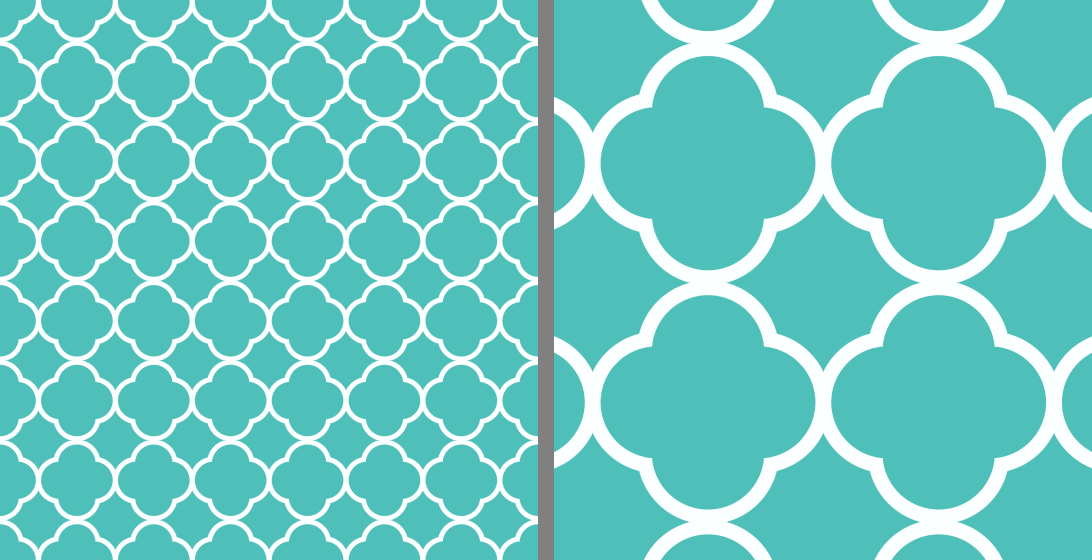
Left, the full canvas; right, a detail of the centre.
This pattern is drawn by a WebGL 2 fragment shader. Its source:

```glsl
#version 300 es
precision highp float;
// Quatrefoil lattice: white outlines on flat teal, seven repeats each way.

#define REPEATS vec2(6.997, 7.023)   // cells across and down the canvas
#define CELL_HEIGHT 1.0395           // cell height over cell width
#define LOBE_OFFSET 0.2224           // lobe centre from cell centre, in cell widths
#define LOBE_RADIUS 0.2433           // inner radius of a lobe
#define LINE_WIDTH 0.0646            // outline thickness
#define TEAL vec3(0.31, 0.75, 0.73)
#define WHITE vec3(0.99, 1.0, 1.0)

uniform vec2 u_resolution;
out vec4 outColor;

// Distance to the union of four circles, folded into one octant.
float quatrefoil(vec2 p) {
    p = abs(p);
    if (p.y > p.x) p = p.yx;
    return length(p - vec2(LOBE_OFFSET, 0.0)) - LOBE_RADIUS;
}

void main() {
    // Cells centred on the lower left corner, measured in cell widths
    vec2 grid = gl_FragCoord.xy / u_resolution * REPEATS;
    vec2 cell = (fract(grid + 0.5) - 0.5) * vec2(1.0, CELL_HEIGHT);

    // Outline lies outside the lobes; neighbours overlap by mirror symmetry
    float halfLine = 0.5 * LINE_WIDTH;
    float edge = abs(quatrefoil(cell) - halfLine) - halfLine;

    // Edge smoothing about one pixel wide
    float pixel = REPEATS.x / u_resolution.x;
    float line = 1.0 - smoothstep(-0.7 * pixel, 0.7 * pixel, edge);

    outColor = vec4(mix(TEAL, WHITE, line), 1.0);
}
```
